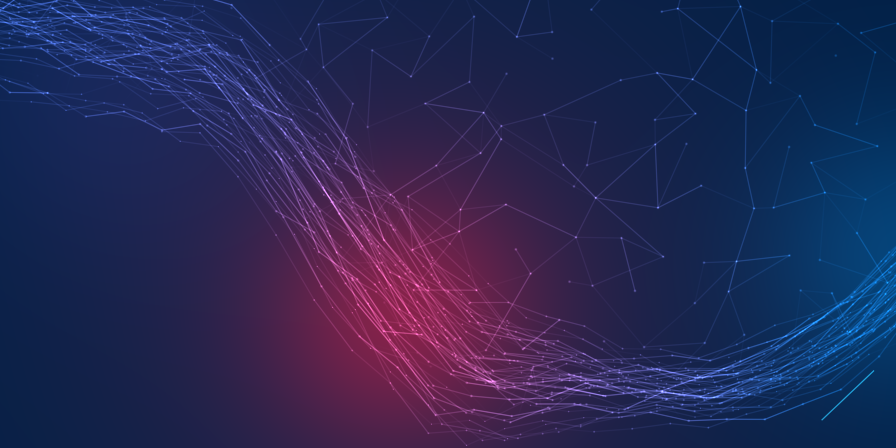
Reproduce this background procedurally as a Shadertoy shader.

```glsl
// A glowing ribbon of woven, dotted threads sweeping across a navy field.
// Threads are polylines laid between formula-driven ribbon edges; a faint
// jittered-grid mesh floats above, and gaussian glows tint the backdrop.

#define STRANDS 46
#define KNOT_STEP 0.085
#define KNOT_JITTER 0.36
#define MESH_CELL 0.1
#define MESH_LINK 0.42
#define LINE_WIDTH 0.0006
#define DOT_RADIUS 0.0024
#define THREAD_GAIN 0.5
#define MESH_GAIN 0.42
#define RED_CENTER vec2(0.90, 0.30)
#define BLUE_CENTER vec2(2.02, 0.43)

float hash(vec2 p) {
    vec3 q = fract(vec3(p.xyx) * 0.1031);
    q += dot(q, q.yzx + 33.33);
    return fract((q.x + q.y) * q.z);
}

float gauss(vec2 p, float area) { return exp(-dot(p, p) / area); }

float segmentDistance(vec2 p, vec2 a, vec2 b) {
    vec2 pa = p - a, ba = b - a;
    return length(pa - ba * clamp(dot(pa, ba) / dot(ba, ba), 0.0, 1.0));
}

// Soft coverage of a line or dot, with about one pixel of feathering.
float cover(float d, float radius, float px) {
    return 1.0 - smoothstep(0.0, radius + px, d);
}

// Ribbon shape: height of its middle and half of its vertical extent.
float ribbonCenter(float x) {
    float bend = max(x - 1.5, 0.0);
    return mix(0.94 - 0.18 * x, 0.27 - 0.09 * x, smoothstep(0.4, 1.15, x)) + bend * bend;
}

float ribbonSpread(float x) {
    float bulge = (x - 0.82) / 0.24;
    return 0.16 - 0.07 * smoothstep(1.0, 1.5, x) + 0.08 * exp(-bulge * bulge)
         + 0.03 * smoothstep(1.5, 2.0, x);
}

// Knot k of one thread: a slow weave plus a little jitter.
vec2 strandKnot(float id, float k) {
    float x = (k + hash(vec2(id, 3.7))) * KNOT_STEP;
    float reach = mix(0.12, 1.05, hash(vec2(id, 11.3)));
    float weave = sin(6.283 * hash(vec2(id, 5.1)) + x * mix(0.8, 3.2, hash(vec2(id, 8.9))));
    float jitter = KNOT_JITTER * (hash(vec2(id, k + 40.0)) - 0.5);
    return vec2(x, ribbonCenter(x) + ribbonSpread(x) * (reach * weave + jitter));
}

float ribbonLight(vec2 p, float px) {
    float light = 0.0;
    for (int i = 0; i < STRANDS; i++) {
        float id = float(i) + 1.0;
        float k = floor(p.x / KNOT_STEP - hash(vec2(id, 3.7)));
        vec2 a = strandKnot(id, k), b = strandKnot(id, k + 1.0);
        float bright = hash(vec2(id, 21.0));
        float strength = (0.2 + 0.6 * bright * bright * bright)
                       * mix(0.25, 1.2, hash(vec2(k + 60.0, id)));
        light += strength * cover(segmentDistance(p, a, b), LINE_WIDTH, px);
        float nodeDistance = min(length(p - a), length(p - b));
        light += 0.6 * cover(nodeDistance, DOT_RADIUS * mix(0.2, 1.0, bright), px);
    }
    return light;
}

// Loose mesh: each jittered grid point may link to four neighbours.
vec2 meshPoint(vec2 cell) {
    return (cell + 0.1 + 0.8 * vec2(hash(cell + 17.0), hash(cell + 71.0))) * MESH_CELL;
}

float meshLight(vec2 p, float px) {
    vec2 home = floor(p / MESH_CELL);
    float light = 0.0;
    for (int j = -1; j <= 1; j++)
    for (int i = -1; i <= 1; i++) {
        vec2 cell = home + vec2(i, j);
        vec2 a = meshPoint(cell);
        light += 0.7 * cover(length(p - a), DOT_RADIUS, px);
        for (int n = 0; n < 4; n++) {
            vec2 side = n < 3 ? vec2(n - 1, 1) : vec2(1, 0);
            float pick = hash(cell * 1.7 + side * 9.0 + 130.0) / MESH_LINK;
            float strength = pick < 1.0 ? mix(0.08, 0.6, pick * pick) : 0.0;
            light += strength * cover(segmentDistance(p, a, meshPoint(cell + side)), LINE_WIDTH, px);
        }
    }
    return light;
}

vec3 backdrop(vec2 p) {
    vec2 red = p - RED_CENTER;
    vec3 color = vec3(0.005, 0.125, 0.275);
    color += vec3(0.18, 0.01, 0.015) * gauss(red, 0.5);
    color += vec3(0.34, 0.0, 0.0) * gauss(red, 0.085);
    color += vec3(0.0, 0.14, 0.2) * gauss(p - BLUE_CENTER, 0.1);
    color += vec3(0.05, 0.03, 0.08) * gauss(p - vec2(0.25, 0.85), 0.16);
    return color;
}

void mainImage(out vec4 fragColor, in vec2 fragCoord) {
    float px = 1.0 / iResolution.y;
    vec2 p = fragCoord / iResolution.xy * vec2(2.0, 1.0);

    // Thread tint: blue ends, pink heart, cyan at the right edge.
    vec3 tint = mix(vec3(0.38, 0.52, 0.95), vec3(0.08, 0.5, 0.85), smoothstep(1.5, 1.9, p.x));
    tint = mix(tint, vec3(0.9, 0.5, 0.8), gauss(p - RED_CENTER, 0.28));

    // The mesh fades out below the ribbon and thins towards the upper left.
    float height = (p.y - ribbonCenter(p.x)) / ribbonSpread(p.x);
    float meshMask = smoothstep(-0.9, 0.6, height) * mix(0.6, 1.0, smoothstep(0.6, 1.2, p.x));

    vec3 color = backdrop(p);
    color += tint * MESH_GAIN * meshMask * meshLight(p, px);
    color += tint * THREAD_GAIN * ribbonLight(p, px);

    // Stray spark below the right end of the ribbon.
    float spark = segmentDistance(p, vec2(1.835, 0.063), vec2(1.95, 0.172));
    color += vec3(0.1, 0.45, 0.5) * cover(spark, LINE_WIDTH, px);
    fragColor = vec4(min(color, 1.0), 1.0);
}
```
